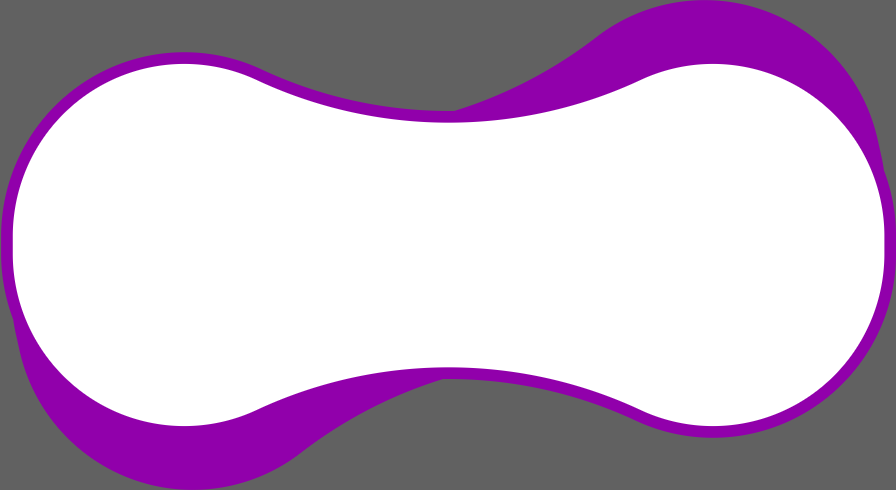
Give the GLSL for this background, as a WebGL 1 fragment shader.

```glsl
precision highp float;
// A white dumbbell panel with a purple rim and a tilted purple twin on grey.

uniform vec2 u_resolution;

// Signed distance to two round lobes joined by a concave waist.
float dumbbell(vec2 p) {
  vec2 q = abs(p);
  vec2 lobe = vec2(0.590, 0.0195);
  vec2 arc = vec2(0.0, 1.2878);
  float radius = 0.3828;
  float arcRadius = distance(lobe, arc) - radius;

  // The line between the two centres passes through their tangent point.
  float seam = lobe.x * (arc.y - q.y) / (arc.y - lobe.y);
  if (q.x < seam) return arcRadius - distance(q, arc);
  return distance(q, vec2(lobe.x, min(q.y, lobe.y))) - radius;
}

vec2 turn(vec2 p, float angle) {
  float c = cos(angle), s = sin(angle);
  return vec2(c * p.x + s * p.y, c * p.y - s * p.x);
}

// Antialiased coverage from a signed distance.
float fill(float d) {
  return clamp(0.5 - d * u_resolution.x * 0.5, 0.0, 1.0);
}

void main() {
  // Centred coordinates, with the canvas two units wide.
  vec2 p = (gl_FragCoord.xy / u_resolution - 0.5) * vec2(2.0, 1.0886);
  p.x -= 0.0013;

  float panel = dumbbell(p);
  float twin = dumbbell(turn(p, 0.2208)) - 0.013;
  float rim = panel - 0.026;

  // Layers from back to front.
  vec3 color = vec3(0.38);
  color = mix(color, vec3(0.57, 0.0, 0.67), fill(min(twin, rim)));
  color = mix(color, vec3(1.0), fill(panel));
  gl_FragColor = vec4(color, 1.0);
}
```
